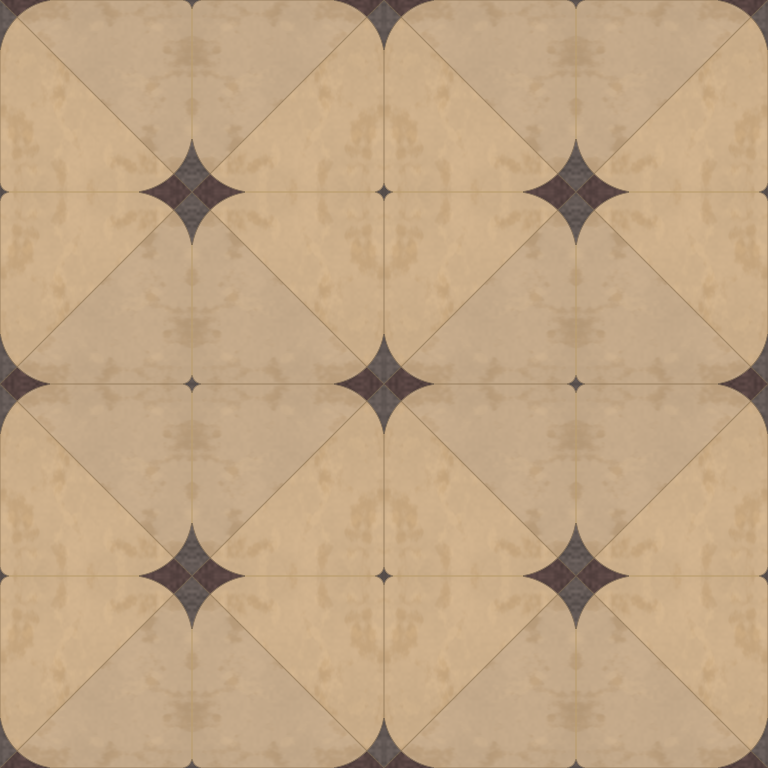
A Shadertoy shader for this pattern:

```glsl
// Sandstone floor: rounded square slabs cut on the diagonal, with dark
// four-pointed inlays at the corners. Every slab is a mirror image of its
// neighbours, so one folded unit cell draws the floor and wraps seamlessly.

const float CELLS      = 4.0;    // slabs across and down (even, so it tiles)
const float STAR_EVEN  = 0.258;  // inlay reach at even corners, in slabs
const float STAR_ODD   = 0.274;  // inlay reach at odd corners
const float STAR_SMALL = 0.043;  // reach of the tiny inlays
const float ARC_CENTRE = 1.2;    // centre of the concave arc, per unit reach
const float JOINT_HALF = 0.0032; // half width of the joints
const float RIM_HALF   = 0.005;  // half width of the inlay outline

const vec3 STONE_COOL  = vec3(0.768, 0.663, 0.540);
const vec3 STONE_WARM  = vec3(0.798, 0.682, 0.540);
const vec3 JOINT_LIGHT = vec3(0.730, 0.615, 0.425);
const vec3 JOINT_DARK  = vec3(0.590, 0.490, 0.360);
const vec3 SLATE       = vec3(0.385, 0.345, 0.330);
const vec3 UMBER       = vec3(0.335, 0.262, 0.252);
const vec3 RIM         = vec3(0.460, 0.390, 0.310);

float hash(vec2 p) {
    vec3 h = fract(p.xyx * vec3(0.1031, 0.1030, 0.0973));
    h += dot(h, h.yzx + 33.33);
    return fract((h.x + h.y) * h.z);
}

float noise(vec2 p) {
    vec2 i = floor(p), f = fract(p);
    f = f * f * (3.0 - 2.0 * f);
    return mix(mix(hash(i), hash(i + vec2(1, 0)), f.x),
               mix(hash(i + vec2(0, 1)), hash(i + vec2(1, 1)), f.x), f.y);
}

float fbm(vec2 p) {
    float sum = 0.0, amp = 0.5;
    for (int i = 0; i < 4; i++) {
        sum += amp * noise(p);
        p = mat2(1.6, 1.2, -1.2, 1.6) * p + 17.3;
        amp *= 0.5;
    }
    return sum / 0.9375;
}

// Concave star in one quadrant: negative inside, a is the offset from its centre
float starDistance(vec2 a, float reach) {
    float c = ARC_CENTRE * reach;
    float radius = length(vec2(c, c - reach));
    return max(radius - length(a - c), a.x + a.y - reach);
}

float coverage(float d, float px) {
    return 1.0 - smoothstep(-0.5 * px, 0.5 * px, d);
}

// Sandstone with soft clouds, darker flecks and fine grain
vec3 sandstone(vec2 p, vec3 base) {
    float cloud = fbm(p * 4.0) - 0.5;
    float fleck = smoothstep(0.56, 0.80, fbm(p * vec2(9.0, 13.0) + 41.0));
    float vein  = smoothstep(0.56, 0.80, fbm(p * vec2(10.0, 15.0) + 83.0));
    float grain = noise(p * 58.0) - 0.5;
    vec3 col = base * (1.0 + 0.085 * cloud + 0.022 * grain);
    col -= fleck * vec3(0.040, 0.048, 0.058);
    return col + vein * vec3(0.026, 0.022, 0.014);
}

// Dark inlay stone with coarse speckle
vec3 inlayStone(vec2 p, vec3 base) {
    float speckle = noise(p * 62.0) - 0.5;
    float mottle  = fbm(p * 16.0 + 9.0) - 0.5;
    return base * (1.0 + 0.24 * speckle + 0.22 * mottle);
}

void mainImage(out vec4 fragColor, in vec2 fragCoord) {
    vec2 p = CELLS * fragCoord / iResolution.xy;
    float px = CELLS / min(iResolution.x, iResolution.y);

    // Fold mirrored slabs into one: large stars at (0,0) and (1,1)
    vec2 q = abs(mod(p + 1.0, 2.0) - 1.0);
    bool cool = q.x > q.y;
    bool odd  = q.x + q.y > 1.0;

    // Slab halves on either side of the diagonal
    vec2 stonePos = cool ? q : q.yx + vec2(5.7, 2.3);
    vec3 col = sandstone(stonePos, cool ? STONE_COOL : STONE_WARM);

    // Joints: darker on even grid lines, lighter on odd ones, plus diagonals
    float diagonal = abs(q.x - q.y) * 0.70711;
    float evenLine = min(q.x, q.y);
    float oddLine  = min(1.0 - q.x, 1.0 - q.y);
    float diagonalMask = coverage(diagonal - JOINT_HALF, px);
    col = mix(col, JOINT_DARK, 0.75 * diagonalMask);
    col = mix(col, JOINT_LIGHT, 0.85 * coverage(oddLine - JOINT_HALF, px));
    col = mix(col, JOINT_DARK, 0.70 * coverage(evenLine - JOINT_HALF, px));

    // Large inlays: slate above and below, umber at the sides
    vec2 a = odd ? 1.0 - q : q;
    float star = starDistance(a, odd ? STAR_ODD : STAR_EVEN);
    vec3 inlay = inlayStone(stonePos, a.x > a.y ? UMBER : SLATE);
    inlay = mix(inlay, RIM, 0.75 * diagonalMask);
    col = mix(col, RIM, 0.75 * coverage(star - RIM_HALF, px));
    col = mix(col, inlay, coverage(star, px));

    // Tiny inlays on the remaining corners
    vec2 b = cool ? vec2(1.0 - q.x, q.y) : vec2(q.x, 1.0 - q.y);
    float dot4 = starDistance(b, STAR_SMALL);
    col = mix(col, RIM, 0.6 * coverage(dot4 - RIM_HALF, px));
    col = mix(col, inlayStone(stonePos, SLATE * 0.94), coverage(dot4, px));

    fragColor = vec4(col, 1.0);
}
```
